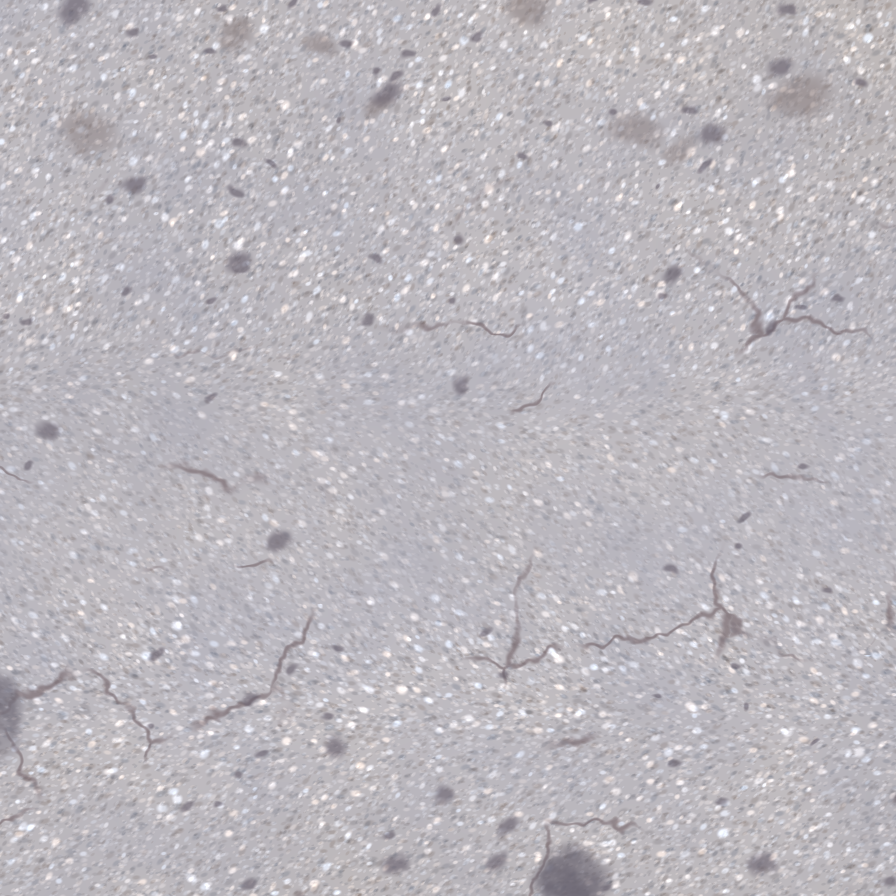
Give the GLSL for this texture, as a three.js fragment shader.

```glsl
// Weathered pale grey asphalt with slanted bright grains, fine broken cracks and dark pits.
varying vec2 vUv;

vec2 hash2(vec2 cell) {
  vec3 q = fract(cell.xyx * vec3(0.1031, 0.1030, 0.0973));
  q += dot(q, q.yzx + 33.33);
  return fract((q.xx + q.yz) * q.zy);
}

// Layered sines, roughly -1 to 1
float waves(vec2 p) {
  float sum = 0.0;
  float amp = 0.5;
  for (int i = 0; i < 5; i++) {
    p = mat2(0.8, 0.6, -0.6, 0.8) * p * 1.7 + 1.3;
    sum += amp * sin(p.x + 1.5 * sin(p.y));
    amp *= 0.62;
  }
  return sum;
}

// Soft tinted ellipses, one per cell; share is the fraction of cells filled
vec3 grains(vec2 uv, float count, float share, float angle, float stretch) {
  vec2 p = uv * count;
  vec3 sum = vec3(0.0);
  for (int j = -1; j <= 1; j++) {
    for (int i = -1; i <= 1; i++) {
      vec2 id = floor(p) + vec2(float(i), float(j));
      vec2 offset = hash2(id + count);
      vec2 kind = hash2(id + count * 1.7 + 40.0);
      float turn = angle + 0.9 * (offset.y - 0.5);
      vec2 along = vec2(cos(turn), sin(turn));
      vec2 d = p - id - offset;
      d = vec2(dot(d, along) / stretch, dot(d, vec2(-along.y, along.x)));
      float radius = mix(0.22, 0.46, kind.y);
      float body = 1.0 - smoothstep(radius * 0.3, radius, length(d));
      vec3 tint = 1.0 + 0.4 * (offset.x - 0.5) * vec3(1.0, 0.0, -1.0);
      sum += step(kind.x, share) * body * tint;
    }
  }
  return sum;
}

// Gap between the two nearest cell points, zero along cell borders
float cellBorder(vec2 p) {
  float nearest = 9.0;
  float second = 9.0;
  for (int j = -1; j <= 1; j++) {
    for (int i = -1; i <= 1; i++) {
      vec2 id = floor(p) + vec2(float(i), float(j));
      float d = length(p - id - hash2(id + 7.0));
      second = min(second, max(nearest, d));
      nearest = min(nearest, d);
    }
  }
  return second - nearest;
}

void main() {
  vec2 uv = vUv;
  float broad = waves(uv * 3.0);
  float mottle = waves(uv * 11.0 + 5.0);
  vec2 warp = vec2(waves(uv * 24.0), waves(uv * 24.0 + 9.0));

  // Broad tone: bluish middle, warmer top and bottom
  vec3 color = vec3(0.732, 0.72, 0.745);
  color += 0.012 * broad + 0.013 * mottle;
  float warmth = smoothstep(0.6, 1.0, uv.y) * uv.x + 0.4 * smoothstep(0.3, 0.0, uv.y);
  color += vec3(0.008, 0.0, -0.018) * (warmth + 0.5 * mottle);

  // Grain direction and contrast shift between bands
  float angle = mix(-0.55, 0.8, smoothstep(0.48, 0.62, uv.y + 0.04 * broad));
  angle = mix(0.5, angle, smoothstep(0.1, 0.3, uv.y));
  float calm = smoothstep(0.25, 0.4, uv.y) * (1.0 - smoothstep(0.5, 0.7, uv.y));
  float strength = 1.0 - 0.3 * calm + 0.2 * mottle;

  vec3 relief = 0.075 * grains(uv, 125.0, 0.45, angle, 1.9);
  relief -= 0.075 * grains(uv, 100.0, 0.42, angle, 1.9);
  relief += 0.05 * grains(uv, 180.0, 0.45, angle, 1.8);
  relief -= 0.05 * grains(uv, 165.0, 0.45, angle, 1.8);
  relief += 0.17 * grains(uv, 88.0, 0.16, angle, 1.6);
  relief += 0.2 * grains(uv, 62.0, 0.05 * (1.0 - calm), angle, 1.2);
  color += relief * strength;

  // Thin cracks, broken up by a slow mask
  float border = cellBorder((uv + 0.012 * warp) * vec2(5.0, 6.5));
  float crack = 1.0 - smoothstep(0.004, 0.045, border);
  crack *= smoothstep(0.1, 0.65, waves(uv * 8.0 + 2.0));
  crack *= 1.0 - smoothstep(0.7, 0.85, uv.y);
  color = mix(color, vec3(0.47, 0.41, 0.43), 0.65 * crack);

  // Brown stains near the top, small dark pits everywhere
  vec2 ragged = uv + 0.007 * warp;
  float stain = grains(ragged, 13.0, 0.16, 0.2, 1.4).g * smoothstep(0.65, 0.9, uv.y);
  color = mix(color, vec3(0.53, 0.48, 0.48), 0.5 * min(stain, 1.0));
  float pit = grains(ragged, 24.0, 0.035, 0.3, 1.3).g;
  pit += grains(ragged, 55.0, 0.02, 0.3, 1.5).g;
  color = mix(color, vec3(0.4, 0.37, 0.42), 0.6 * min(pit, 1.0));

  // Two worn holes at the lower and left edges
  float hole = min(length((ragged - vec2(0.64, 0.02)) / vec2(1.3, 1.0)),
                   length((ragged - vec2(0.0, 0.2)) / vec2(0.7, 1.3)));
  float worn = (1.0 - smoothstep(0.02, 0.042, hole)) * (0.65 + 0.3 * warp.x);
  color = mix(color, vec3(0.4, 0.38, 0.43), clamp(worn, 0.0, 0.85));

  gl_FragColor = vec4(clamp(color, 0.0, 1.0), 1.0);
}
```
